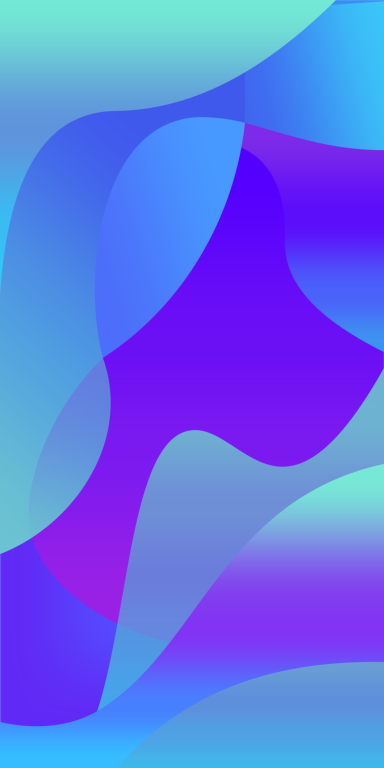
Write a Shadertoy shader that draws this background.

```glsl
// Abstract wallpaper of overlapping, softly graded waves in violet, blue and mint.

// Signed distance above a cubic Bezier whose control x values increase.
float above(vec2 p, vec4 xs, vec4 ys) {
    float lo = 0.0, hi = 1.0;
    vec4 w;
    for (int i = 0; i < 16; i++) {
        float t = 0.5 * (lo + hi), u = 1.0 - t;
        w = vec4(u * u * u, 3.0 * u * u * t, 3.0 * u * t * t, t * t * t);
        if (dot(w, xs) < p.x) lo = t; else hi = t;
    }
    float t = 0.5 * (lo + hi), u = 1.0 - t;
    vec3 slope = vec3(u * u, 2.0 * u * t, t * t);
    vec2 tangent = vec2(dot(slope, xs.yzw - xs.xyz), dot(slope, ys.yzw - ys.xyz));
    return (p.y - dot(w, ys)) * tangent.x / max(length(tangent), 1e-4);
}

// Antialiased coverage of the positive side.
float cover(float d) {
    float soft = 0.75 / iResolution.x;
    return smoothstep(-soft, soft, d);
}

// Four colours blended at rising stops.
vec3 ramp(float v, vec4 s, vec3 a, vec3 b, vec3 c, vec3 d) {
    vec3 col = mix(a, b, smoothstep(s.x, s.y, v));
    col = mix(col, c, smoothstep(s.y, s.z, v));
    return mix(col, d, smoothstep(s.z, s.w, v));
}

void mainImage(out vec4 fragColor, in vec2 fragCoord) {
    // Canvas is one unit wide and two units high.
    vec2 p = fragCoord / iResolution.xy * vec2(1.0, 2.0);
    vec2 q = p.yx;

    // Violet centre
    vec3 col = ramp(p.y, vec4(0.42, 0.85, 1.1, 1.58),
        vec3(0.60, 0.13, 0.90), vec3(0.48, 0.10, 0.94),
        vec3(0.42, 0.06, 0.96), vec3(0.33, 0.0, 1.0));

    // Indigo outside the round lower left rim
    float rim = p.y < 0.607
        ? above(q, vec4(0.328, 0.365, 0.477, 0.607), vec4(0.443, 0.273, 0.117, 0.081))
        : above(q, vec4(0.607, 0.698, 0.906, 1.068), vec4(0.081, 0.055, 0.104, 0.268));
    float inRim = cover(rim);
    vec3 indigo = mix(vec3(0.38, 0.16, 0.96), vec3(0.33, 0.30, 1.0),
        smoothstep(0.0, 0.35, p.x) * smoothstep(0.1, 0.4, p.y));
    col = mix(indigo, col, inRim);

    // Right bay
    float bay = p.y < 1.375
        ? above(q, vec4(1.083, 1.154, 1.245, 1.375), vec4(1.0, 0.859, 0.737, 0.742))
        : above(q, vec4(1.375, 1.492, 1.583, 1.617), vec4(0.742, 0.747, 0.708, 0.625));
    vec3 bayColor = ramp(p.y, vec4(1.1, 1.24, 1.43, 1.66),
        vec3(0.24, 0.58, 0.94), vec3(0.29, 0.38, 0.98),
        vec3(0.36, 0.05, 0.98), vec3(0.49, 0.17, 0.91));
    col = mix(col, bayColor, cover(bay));

    // Upper right sky, with a thin darker corner
    float sky = above(p, vec4(0.638, 0.755, 0.859, 1.0), vec4(1.68, 1.648, 1.609, 1.609));
    vec3 skyColor = mix(vec3(0.25, 0.40, 0.94), vec3(0.23, 0.77, 0.97),
        smoothstep(0.6, 1.05, p.x + 0.25 * (p.y - 1.8)));
    skyColor = mix(skyColor, vec3(0.23, 0.55, 0.97), cover(p.y - 1.987 - 0.07 * (p.x - 0.86)));
    col = mix(col, skyColor, cover(sky));

    // Left ribbon, tinted where it crosses the rim
    float ribbon = p.y < 1.068
        ? above(q, vec4(0.557, 0.633, 0.854, 1.068), vec4(0.0, 0.195, 0.344, 0.268))
        : above(q, vec4(1.068, 1.206, 1.44, 1.68), vec4(0.268, 0.482, 0.612, 0.638));
    float fall = 2.0 - p.y - 0.9 * p.x;
    vec3 ribbonColor = mix(vec3(0.25, 0.35, 0.93), vec3(0.31, 0.62, 0.88), smoothstep(0.0, 0.9, fall));
    ribbonColor = mix(ribbonColor, vec3(0.42, 0.76, 0.82), smoothstep(0.7, 1.4, fall));
    float tint = inRim * cover(1.068 - p.y) * smoothstep(0.5, 1.1, p.y);
    ribbonColor = mix(ribbonColor, vec3(0.44, 0.42, 0.87), 0.65 * tint);

    // Bright lens inside the ribbon
    float lens = min(
        above(q, vec4(1.068, 1.271, 1.688, 1.695), vec4(0.268, 0.214, 0.253, 0.521)),
        -above(p, vec4(0.52, 0.56, 0.6, 0.638), vec4(1.695, 1.695, 1.69, 1.68)));
    vec3 lensColor = mix(vec3(0.30, 0.43, 0.98), vec3(0.28, 0.60, 1.0),
        smoothstep(0.2, 0.65, p.x + 0.3 * (p.y - 1.4)));
    ribbonColor = mix(ribbonColor, lensColor, cover(min(lens, p.y - 1.068)));
    col = mix(col, ribbonColor, cover(-ribbon));

    // Mint crest at the top
    float crest = p.x < 0.3
        ? above(p, vec4(0.0, 0.021, 0.117, 0.3), vec4(1.232, 1.544, 1.708, 1.711))
        : above(p, vec4(0.3, 0.495, 0.677, 0.875), vec4(1.711, 1.714, 1.805, 2.0));
    vec3 crestColor = ramp(p.y, vec4(1.25, 1.4, 1.66, 2.0),
        vec3(0.18, 0.80, 0.97), vec3(0.22, 0.74, 0.95),
        vec3(0.37, 0.58, 0.86), vec3(0.45, 0.91, 0.83));
    col = mix(col, crestColor, cover(crest));

    // Misty hill, bluer below the rim
    float hill = p.x < 0.508
        ? above(p, vec4(0.253, 0.339, 0.339, 0.508), vec4(0.148, 0.411, 0.88, 0.88))
        : above(p, vec4(0.508, 0.638, 0.742, 1.0), vec4(0.88, 0.88, 0.581, 1.042));
    vec3 hillColor = ramp(p.y, vec4(0.35, 0.5, 0.68, 0.92),
        vec3(0.40, 0.53, 0.87), vec3(0.42, 0.49, 0.86),
        vec3(0.43, 0.56, 0.84), vec3(0.43, 0.70, 0.82));
    vec3 hillFoot = mix(vec3(0.27, 0.65, 0.92), vec3(0.33, 0.58, 0.88), smoothstep(0.15, 0.38, p.y));
    col = mix(col, mix(hillFoot, hillColor, inRim), cover(min(-hill, p.x - 0.253)));

    // Lower slope from mint through violet to sky blue
    float slope = p.x < 0.253
        ? above(p, vec4(0.0, 0.091, 0.182, 0.253), vec4(0.12, 0.099, 0.107, 0.148))
        : above(p, vec4(0.253, 0.521, 0.573, 1.0), vec4(0.148, 0.307, 0.698, 0.792));
    vec3 slopeColor = ramp(p.y, vec4(0.02, 0.16, 0.36, 0.44),
        vec3(0.21, 0.74, 1.0), vec3(0.28, 0.50, 1.0),
        vec3(0.51, 0.20, 0.96), vec3(0.51, 0.23, 0.94));
    slopeColor = mix(slopeColor, vec3(0.47, 0.91, 0.84), smoothstep(0.42, 0.76, p.y));
    col = mix(col, slopeColor, cover(-slope));

    // Foreground mound
    float mound = above(p, vec4(0.305, 0.482, 0.716, 1.0), vec4(0.0, 0.203, 0.281, 0.276));
    vec3 moundColor = ramp(p.y, vec4(0.0, 0.09, 0.17, 0.28),
        vec3(0.25, 0.72, 0.92), vec3(0.31, 0.63, 0.89),
        vec3(0.37, 0.56, 0.86), vec3(0.41, 0.62, 0.83));
    col = mix(col, moundColor, cover(-mound));

    fragColor = vec4(col, 1.0);
}
```
